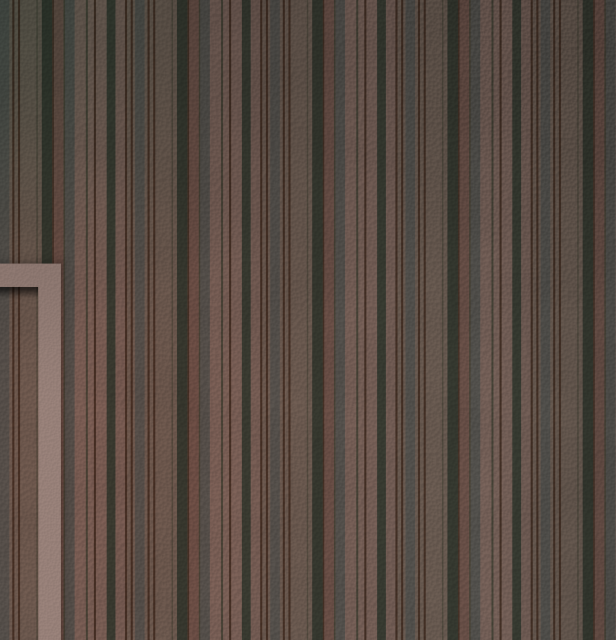
Write a WebGL 1 fragment shader that draws this pattern.

```glsl
precision highp float;
// Muted striped wallpaper with embossed grain, uneven light and the corner of a plain moulding.

uniform vec2 u_resolution;

const float SPAN = 738.0;     // canvas width in thread units
const float PERIOD = 162.0;   // one stripe repeat, about 4.56 across
const float PHASE = 50.0;     // left edge of the first wide green band

const vec3 PINK   = vec3(0.43, 0.355, 0.325);
const vec3 TAUPE  = vec3(0.385, 0.335, 0.30);
const vec3 RUST   = vec3(0.385, 0.295, 0.265);
const vec3 SLATE  = vec3(0.305, 0.30, 0.285);
const vec3 GREEN  = vec3(0.205, 0.22, 0.185);
const vec3 BROWN  = vec3(0.25, 0.18, 0.14);
const vec3 MOSS   = vec3(0.26, 0.25, 0.205);
const vec3 MOULDING = vec3(0.59, 0.50, 0.47);

vec2 hash2(vec2 p) {
  vec2 q = vec2(dot(p, vec2(127.1, 311.7)), dot(p, vec2(269.5, 183.3)));
  return fract(sin(q) * 4375.85);
}

// Distance to the nearest scattered cell centre
float cellular(vec2 p) {
  vec2 cell = floor(p);
  float nearest = 2.0;
  for (int j = -1; j <= 1; j++) {
    for (int i = -1; i <= 1; i++) {
      vec2 c = cell + vec2(float(i), float(j));
      nearest = min(nearest, length(c + hash2(c) - p));
    }
  }
  return nearest;
}

// Slope of the cell relief, lit from the upper left
float emboss(vec2 p) {
  return cellular(p) - cellular(p + vec2(-0.3, 0.35));
}

// Slow cloudy variation from layered sines
float mottle(vec2 p) {
  float sum = 0.0;
  float amp = 0.5;
  for (int i = 0; i < 4; i++) {
    sum += amp * sin(p.x + 1.7 * sin(p.y)) * sin(p.y * 1.2 + float(i));
    p = mat2(1.6, 1.2, -1.2, 1.6) * p + 2.3;
    amp *= 0.5;
  }
  return sum;
}

// Coverage of the band from a to b, wrapping around the repeat
float band(float t, float a, float b, float soft) {
  float offset = mod(t - 0.5 * (a + b) + 0.5 * PERIOD, PERIOD) - 0.5 * PERIOD;
  return 1.0 - smoothstep(-soft, soft, abs(offset) - 0.5 * (b - a));
}

float thread(float t, float centre, float width, float soft) {
  return band(t, centre - 0.5 * width, centre + 0.5 * width, soft);
}

vec3 stripes(float t, float soft) {
  vec3 col = mix(PINK, TAUPE, band(t, 88.0, 162.0, soft));
  col = mix(col, PINK * 0.97, band(t, 88.0, 100.0, soft));
  col = mix(col, RUST, band(t, 12.0, 27.0, soft));
  col = mix(col, SLATE, band(t, 27.5, 39.4, soft));
  col = mix(col, SLATE, band(t, 111.8, 123.2, soft));
  col = mix(col, GREEN, band(t, 77.8, 88.3, soft));
  col = mix(col, GREEN * 0.96, band(t, 0.0, 13.0, soft));
  // Thin lines between the bands
  col = mix(col, BROWN, thread(t, 13.6, 1.8, soft));
  col = mix(col, MOSS, thread(t, 27.0, 1.8, soft));
  col = mix(col, MOSS, thread(t, 54.0, 2.4, soft));
  col = mix(col, BROWN, thread(t, 63.7, 2.5, soft));
  for (int i = 0; i < 2; i++) {
    float pair = 101.0 + 27.0 * float(i);
    col = mix(col, BROWN, thread(t, pair, 2.5, soft));
    col = mix(col, BROWN, thread(t, pair + 6.8, 2.5, soft));
  }
  return mix(col, MOSS, 0.7 * thread(t, 156.4, 1.8, soft));
}

// Signed distance to the quadrant left of and below a corner
float quadrant(vec2 p, vec2 corner) {
  vec2 d = p - corner;
  return max(d.x, d.y);
}

// Dimmer at the top, greenish upper left, warm lower left
vec3 lighting(vec2 uv) {
  float level = mix(1.03, 0.88, smoothstep(0.35, 1.05, uv.y));
  level *= 1.0 - 0.07 * smoothstep(0.75, 1.0, uv.x);
  float cool = (1.0 - smoothstep(0.0, 0.4, uv.x)) * smoothstep(0.45, 1.0, uv.y);
  vec2 w = (uv - vec2(0.15, 0.28)) * vec2(2.6, 2.0);
  float warm = exp(-dot(w, w));
  return level * mix(vec3(1.0), vec3(0.89, 1.0, 0.97), cool)
    * mix(vec3(1.0), vec3(1.06, 0.97, 0.95), warm);
}

void main() {
  vec2 uv = gl_FragCoord.xy / u_resolution;
  float pixel = SPAN / u_resolution.x;
  vec2 p = gl_FragCoord.xy * pixel;
  float soft = max(0.8, 0.6 * pixel);

  vec3 wall = stripes(mod(p.x - PHASE, PERIOD), soft) * lighting(uv);
  float relief = emboss(p / 4.5) * mix(0.13, 0.2, smoothstep(0.3, 1.0, uv.x * uv.y));
  wall *= 1.0 + relief + 0.035 * mottle(p / 45.0);

  // Moulding: outer edge, inner opening and the shadows they cast
  float outer = quadrant(p, vec2(73.0, 451.0));
  float inner = quadrant(p, vec2(46.0, 423.0));
  float under = smoothstep(-16.0, 0.0, p.y - 423.0) * (1.0 - step(0.0, inner));
  float beside = step(0.0, outer) * exp(-max(outer, 0.0) / 5.0);
  wall *= 1.0 - 0.6 * under - 0.22 * beside;
  float frame = (1.0 - smoothstep(-soft, soft, outer)) * smoothstep(-soft, soft, inner);
  vec3 paint = MOULDING * (1.0 + 0.07 * emboss(p / 3.5)) * mix(1.0, 0.92, smoothstep(0.35, 0.6, uv.y));
  gl_FragColor = vec4(mix(wall, paint, frame), 1.0);
}
```
